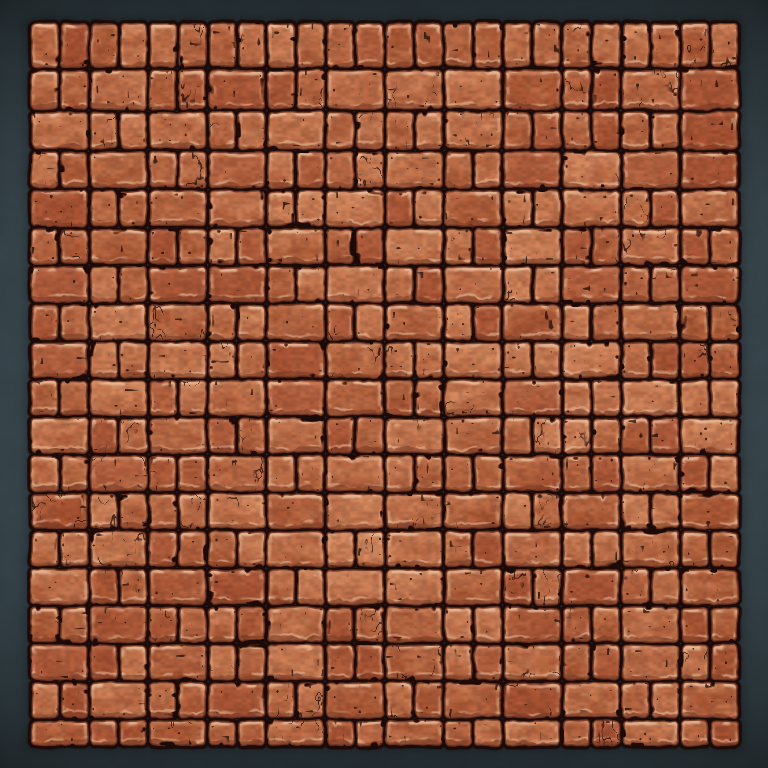
Give the GLSL for this texture, as a three.js fragment shader.

```glsl
// A framed wall of worn clay bricks, 12 columns by 19 courses, on dark slate.
// Each cell holds one long brick or two half bricks in a shifted checkerboard;
// rounded-box distances shape the bricks, value noise adds chips, lips and cracks.
#define COLS 12.0
#define ROWS 19
#define WALL_MIN vec2(0.039, 0.0273)
#define WALL_MAX vec2(0.9625, 0.9714)
#define COURSE 0.0492
#define JOINT 0.0013
#define CORNER 0.0058
#define RIM 0.0042
#define SOFT 0.0009
#define WOBBLE 0.0026
#define CHIP 0.0045

varying vec2 vUv;

const vec3 CLAY = vec3(0.635, 0.325, 0.195);
const vec3 CLAY_LIGHT = vec3(0.775, 0.49, 0.335);
const vec3 CLAY_RED = vec3(0.60, 0.27, 0.165);
const vec3 PALE = vec3(0.92, 0.75, 0.62);
const vec3 BROWN = vec3(0.38, 0.175, 0.11);
const vec3 MORTAR = vec3(0.11, 0.04, 0.03);
const vec3 SLATE = vec3(0.19, 0.238, 0.26);

struct Brick { vec2 center; vec2 size; vec2 id; };

float hash(vec2 p) {
  p = 50.0 * fract(p * 0.3183 + vec2(0.71, 0.113));
  return fract(p.x * p.y * (p.x + p.y));
}

float noise(vec2 p) {
  vec2 i = floor(p), f = fract(p);
  f = f * f * (3.0 - 2.0 * f);
  return mix(mix(hash(i), hash(i + vec2(1.0, 0.0)), f.x),
             mix(hash(i + vec2(0.0, 1.0)), hash(i + 1.0), f.x), f.y);
}

float fbm(vec2 p) {
  return 0.55 * noise(p) + 0.3 * noise(p * 2.1 + 17.0) + 0.15 * noise(p * 4.3 + 41.0);
}

float roundBox(vec2 p, vec2 size, float r) {
  vec2 q = abs(p) - size + r;
  return length(max(q, 0.0)) + min(max(q.x, q.y), 0.0) - r;
}

// Height of the line above course i; the top courses are taller.
float courseEdge(float i) {
  return max(WALL_MIN.y, WALL_MAX.y - COURSE * i - 0.0221 * (1.0 - exp(-0.75 * i)));
}

// One for a cell of two half bricks: a checkerboard whose phase shifts partway along.
float isSplit(float col, float row) {
  float shiftCol = 7.0 - 4.0 * mod(floor(row / 4.0), 2.0) + 5.0 * step(16.0, row);
  if (row < 8.0) shiftCol = max(3.0, 10.0 - 2.0 * row);
  float stray = step(0.9, hash(vec2(col, row) + 5.0));
  float split = mod(col + row + step(shiftCol, col) + stray, 2.0);
  return row < 0.5 ? 1.0 : split;
}

Brick findBrick(vec2 p) {
  float row = 0.0;
  for (int i = 1; i < ROWS; i++) row += step(p.y, courseEdge(float(i)));
  float cellWidth = (WALL_MAX.x - WALL_MIN.x) / COLS;
  float u = (p.x - WALL_MIN.x) / cellWidth;
  float col = clamp(floor(u), 0.0, COLS - 1.0);
  float parts = 1.0 + isSplit(col, row);
  float slot = clamp(floor((u - col) * parts), 0.0, parts - 1.0);
  float top = courseEdge(row), bottom = courseEdge(row + 1.0);
  vec2 id = vec2(col * 2.0 + slot, row);
  vec2 center = vec2(WALL_MIN.x + (col + (slot + 0.5) / parts) * cellWidth, 0.5 * (top + bottom));
  vec2 size = 0.5 * vec2(cellWidth / parts, top - bottom) - JOINT;
  return Brick(center, size - 0.0007 * vec2(hash(id + 3.0), hash(id + 8.0)), id);
}

vec3 brickColor(Brick b, vec2 q, vec2 uv, vec2 seed, float inset) {
  vec2 side = q / b.size;
  float grain = fbm(uv * vec2(38.0, 75.0) + seed);
  float streak = smoothstep(0.35, 0.75, noise(uv * vec2(80.0, 110.0) + seed));
  float tone = 0.56 + 0.65 * (hash(b.id) - 0.5) + 1.1 * (grain - 0.5) + 0.15 * side.y;
  tone -= 0.5 * dot(uv - 0.5, uv - 0.5);
  vec3 c = mix(CLAY, CLAY_LIGHT, clamp(tone, 0.0, 1.1));
  c = mix(c, CLAY_RED, 0.65 * smoothstep(0.6, 1.0, hash(b.id + 31.0)));
  c *= 0.91 + 0.18 * noise(uv * vec2(170.0, 250.0));
  // Lit edges, strongest along the top, and a ragged lower lip
  float band = smoothstep(0.0012, 0.003, inset) * (1.0 - smoothstep(0.004, 0.0085, inset));
  float lit = max(smoothstep(0.2, 0.9, side.y), 0.55 * smoothstep(0.5, 0.95, abs(side.x)));
  c = mix(c, PALE, 0.85 * band * lit * (0.2 + 0.8 * streak));
  float ragged = 0.7 * noise(uv * vec2(70.0, 30.0) + seed) + 0.3 * noise(uv * 210.0 + seed);
  float lip = q.y + b.size.y - 0.0065 - 0.009 * (ragged - 0.5);
  c = mix(c, BROWN, 0.38 * (1.0 - smoothstep(-0.0015, 0.0005, lip)));
  c = mix(c, PALE, 0.55 * streak * (1.0 - smoothstep(0.0, 0.003, abs(lip - 0.001))));
  // Cracks on a few bricks, and rare pits
  float ridge = abs(fbm(uv * vec2(60.0, 36.0) + seed) - 0.5);
  float crack = (1.0 - smoothstep(0.006, 0.028, ridge)) * step(0.75, hash(b.id + 57.0));
  crack *= smoothstep(0.5, 0.7, noise(uv * 50.0 + seed + 9.0)) * (1.0 - smoothstep(0.008, 0.018, inset));
  float pit = smoothstep(0.9, 0.97, noise(uv * 150.0 + seed));
  c = mix(c, MORTAR, 0.75 * max(crack, pit));
  // Darkened bevel
  return mix(c, BROWN, 0.85 * (1.0 - smoothstep(0.0006, 0.0027, inset)));
}

void main() {
  vec2 wobble = vec2(noise(vUv * 48.0), noise(vUv * 48.0 + 71.0)) - 0.5;
  vec2 p = vUv + WOBBLE * wobble;
  Brick b = findBrick(p);
  vec2 seed = 60.0 * vec2(hash(b.id + 11.0), hash(b.id + 23.0));
  vec2 q = p - b.center;
  float d = roundBox(q, b.size, CORNER);
  float chipped = d + 0.0016 * (noise(vUv * 140.0 + seed) - 0.5);
  chipped += CHIP * smoothstep(0.8, 0.98, noise(vUv * 85.0 + seed));
  // Slate backdrop, darker at top and bottom and beside the wall
  vec2 e = abs(vUv - 0.5) * 2.0;
  vec3 color = SLATE * (1.22 - 0.5 * pow(e.y, 3.0) - 0.12 * pow(e.x, 8.0));
  color *= (1.0 - 0.4 * exp(-130.0 * max(d, 0.0))) * (0.96 + 0.08 * fbm(vUv * 30.0));
  // Mortar and outer rim, then bricks
  color = mix(color, MORTAR, 1.0 - smoothstep(RIM - 0.0012, RIM + 0.0012, d));
  vec3 face = brickColor(b, q, vUv, seed, -chipped);
  color = mix(color, face, 1.0 - smoothstep(-SOFT, SOFT, chipped));
  gl_FragColor = vec4(color, 1.0);
}
```
